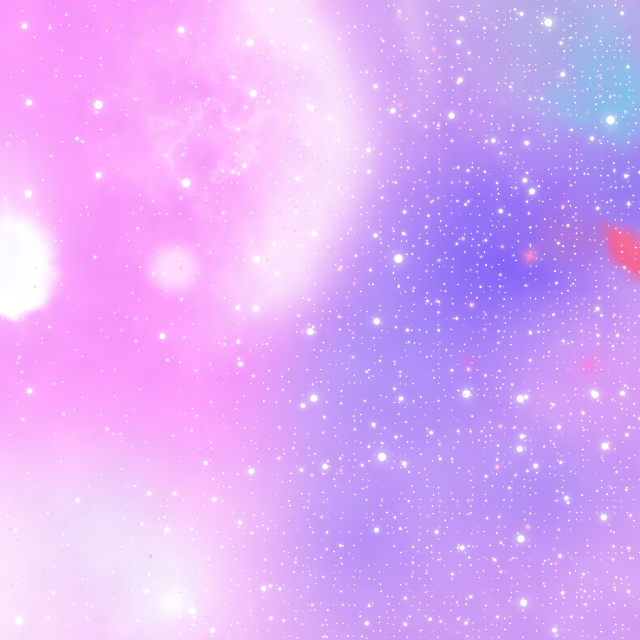
Write a Shadertoy shader that draws this background.

```glsl
// Pastel nebula: soft elliptical glows tint a pink-to-violet sky, with a pale arc
// sweeping down the middle. Layered sines ruffle every cloud edge, and four
// hashed cell grids scatter stars, densest among the violet clouds.

vec3 hash3(vec2 p) {
    vec3 q = fract(p.xyx * vec3(0.1031, 0.1030, 0.0973));
    q += dot(q, q.yxz + 33.33);
    return fract((q.xxy + q.yzz) * q.zyx);
}

// Layered, rotated sines, roughly -1 to 1
float cloud(vec2 p) {
    float sum = 0.0, amp = 0.5;
    for (int i = 0; i < 6; i++) {
        p = mat2(0.8, 0.6, -0.6, 0.8) * p * 1.85 + 1.7;
        sum += amp * sin(p.x + 1.6 * sin(p.y + sum));
        amp *= 0.6;
    }
    return sum;
}

// Soft ellipse, 1 at its centre
float glow(vec2 p, vec2 centre, vec2 radius) {
    vec2 d = (p - centre) / radius;
    return exp(-dot(d, d));
}

// Four-pointed glint with a soft halo
float sparkle(vec2 p, vec2 centre, float size) {
    vec2 d = abs(mat2(0.92, 0.39, -0.39, 0.92) * (p - centre)) / size;
    return exp(-9.0 * sqrt(d.x * d.y) - 2.5 * length(d)) + 0.4 * exp(-4.0 * dot(d, d));
}

vec3 nebula(vec2 uv) {
    float broad = cloud(uv * 3.0), fine = cloud(uv * 13.0 + 4.0);
    vec2 p = uv + 0.018 * vec2(broad, cloud(uv * 3.0 + 9.0)) + 0.008 * fine;

    // Pink left side, with paler mist and a misty lower corner
    vec3 col = vec3(0.985, 0.61, 0.985);
    col = mix(col, vec3(0.98, 0.78, 0.98), 0.6 * glow(p, vec2(0.31, 0.82), vec2(0.13, 0.17)) * (0.8 + 0.5 * fine));
    col = mix(col, vec3(0.97, 0.75, 0.98), smoothstep(0.42, 0.18, p.y));
    col = mix(col, vec3(0.99, 0.91, 0.99), 0.9 * glow(p, vec2(0.0, 0.06), vec2(0.17, 0.2)));
    col = mix(col, vec3(0.90, 0.83, 0.97), 0.7 * glow(p, vec2(0.16, 0.18), vec2(0.1, 0.09)));
    col = mix(col, vec3(0.96, 0.93, 0.99), 0.9 * glow(p, vec2(0.25, 0.09), vec2(0.11, 0.1)));

    // Lilac right side around a deep violet heart
    float edge = 0.54 - 0.07 * smoothstep(0.65, 0.35, p.y);
    col = mix(col, vec3(0.81, 0.62, 0.96), smoothstep(edge - 0.15, edge + 0.12, p.x));
    col = mix(col, vec3(0.66, 0.55, 0.97), 0.75 * glow(p, vec2(0.63, 0.43), vec2(0.16, 0.18)));
    col = mix(col, vec3(0.52, 0.41, 0.97), 0.95 * glow(p, vec2(0.77, 0.59), vec2(0.14, 0.17)));
    col = mix(col, vec3(0.56, 0.42, 0.95), 0.8 * glow(p, vec2(1.0, 0.71), vec2(0.14, 0.1)));
    col = mix(col, vec3(0.66, 0.54, 0.97), 0.7 * glow(p, vec2(0.84, 0.24), vec2(0.13, 0.09)) * (1.0 + 0.4 * fine));
    col = mix(col, vec3(0.68, 0.54, 0.97), 0.6 * glow(p, vec2(0.58, 0.17), vec2(0.1, 0.1)));
    col = mix(col, vec3(0.88, 0.64, 0.97), 0.8 * glow(p, vec2(0.94, 0.40), vec2(0.13, 0.09)));
    col = mix(col, vec3(0.87, 0.68, 0.97), 0.7 * glow(p, vec2(1.0, 0.08), vec2(0.13, 0.14)));

    // Blue corner and red ember
    col = mix(col, vec3(0.70, 0.69, 0.89), 0.9 * glow(p, vec2(0.88, 0.97), vec2(0.16, 0.14)));
    col = mix(col, vec3(0.50, 0.74, 0.92), 0.85 * glow(p, vec2(0.96, 0.86), vec2(0.1, 0.11)) * (0.85 + 0.5 * fine));
    col = mix(col, vec3(0.72, 0.48, 0.82), 0.6 * glow(p, vec2(0.88, 0.63), vec2(0.07, 0.04)));
    vec2 ember = p - vec2(0.98, 0.615);
    ember.y += 0.45 * ember.x;
    col = mix(col, vec3(0.96, 0.40, 0.59), 0.95 * smoothstep(0.25, 0.8, glow(ember, vec2(0.0), vec2(0.065, 0.04)) + 0.15 * fine));

    // Pale arc: long fade inside, quicker fade outside
    float ring = length(p - vec2(0.2, 0.79)) - 0.325;
    float fade = exp(-pow(ring / (ring < 0.0 ? 0.11 : 0.065), 2.0));
    float sweep = smoothstep(0.32, 0.56, p.y) * smoothstep(0.24, 0.45, p.x);
    col = mix(col, vec3(0.985, 0.90, 0.99), 0.92 * fade * sweep);
    col = mix(col, vec3(0.96, 0.82, 0.98), 0.4 * glow(p, vec2(0.655, 0.93), vec2(0.022, 0.1)));

    // White plume on the left rim, round glow and lower knot
    col = mix(col, vec3(0.99, 0.87, 0.99), 0.85 * glow(p, vec2(0.0, 0.64), vec2(0.075, 0.15)));
    float plume = glow(p, vec2(0.0, 0.61), vec2(0.075, 0.07)) + 0.7 * glow(p, vec2(0.02, 0.53), vec2(0.05, 0.035));
    col = mix(col, vec3(1.0), smoothstep(0.25, 0.75, plume + 0.2 * fine));
    col = mix(col, vec3(0.99, 0.85, 0.99), 0.95 * smoothstep(0.055, 0.015, length(uv - vec2(0.272, 0.58))));
    col = mix(col, vec3(1.0), glow(uv, vec2(0.27, 0.06), vec2(0.024)));

    // Wispy bright filaments and faint mottling
    float wisp = pow(max(0.0, 1.0 - abs(cloud(uv * 9.0 + 2.0)) * 2.5), 3.0);
    float wispArea = glow(uv, vec2(0.34, 0.79), vec2(0.13, 0.15)) + glow(uv, vec2(0.34, 0.04), vec2(0.07, 0.04));
    col = mix(col, vec3(1.0, 0.92, 1.0), 0.4 * wisp * wispArea);
    return col + (0.02 * broad + 0.02 * fine) * vec3(0.6, 1.0, 0.2);
}

// One star per lucky cell, with finer and fainter layers
vec3 addStars(vec3 col, vec2 uv) {
    float pixel = 1.0 / iResolution.y;
    for (int i = 0; i < 4; i++) {
        float layer = float(i), cells = 9.0 * exp2(1.15 * layer);
        vec2 cell = floor(uv * cells), mid = (cell + 0.5) / cells;
        vec3 place = hash3(cell + 71.0 * layer), look = hash3(cell + 37.0 * layer + 211.0);
        float dense = smoothstep(0.25, 0.75, mid.x - 0.25 * mid.y + 0.2);
        float chance = i == 0 ? 0.48 : mix(0.1, 0.38, dense);
        float d = length(fract(uv * cells) - mix(vec2(0.27), vec2(0.73), place.xy));
        float r = (0.075 + 0.02 * layer) * mix(0.5, 1.0, look.x);
        float core = smoothstep(r + pixel * cells * 0.5, r * 0.35, d);
        float light = core + 0.35 * exp(-pow(d / (1.6 * r), 2.0));
        vec3 tint = mix(vec3(1.0), vec3(1.0, 0.72, 0.92), step(0.8, look.y) * min(layer, 1.0));
        light *= step(place.z, chance) * mix(1.0, 0.45 + 0.45 * look.z, min(layer * 0.6, 1.0));
        col = mix(col, tint, min(light, 1.0));
    }
    return col;
}

void mainImage(out vec4 fragColor, in vec2 fragCoord) {
    vec2 uv = fragCoord / iResolution.xy;
    vec3 col = addStars(nebula(uv), uv);
    col = mix(col, vec3(1.0, 0.55, 0.80), min(1.0, 1.2 * sparkle(uv, vec2(0.828, 0.60), 0.025)));
    col = mix(col, vec3(0.86, 0.46, 0.90), 0.7 * sparkle(uv, vec2(0.732, 0.435), 0.03));
    col = mix(col, vec3(0.97, 0.50, 0.88), 0.8 * sparkle(uv, vec2(0.92, 0.428), 0.04));
    fragColor = vec4(clamp(col, 0.0, 1.0), 1.0);
}
```
